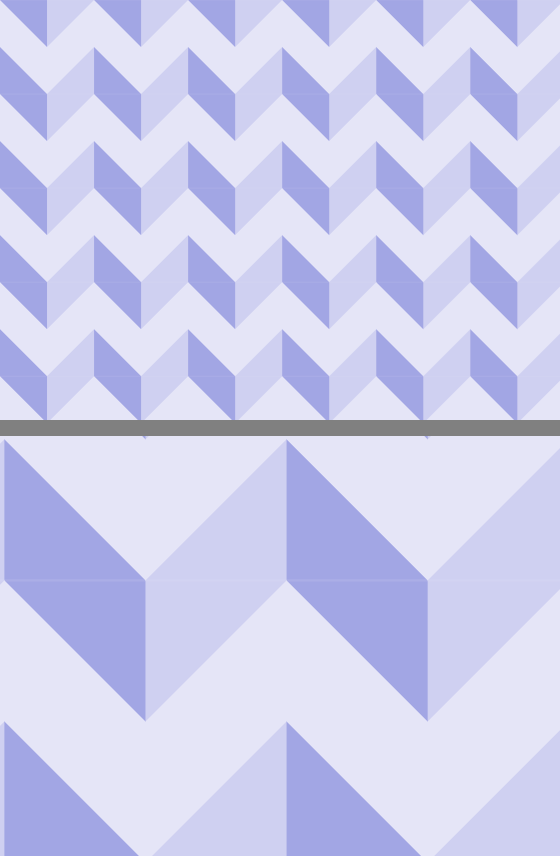
Top, the full canvas; bottom, a detail of the centre.
A Shadertoy shader for this pattern:

```glsl
// Folded-paper chevrons: pale zigzag stripes alternate with shaded ones whose
// falling slopes are periwinkle and rising slopes lilac. A triangle wave bends
// the stripes; signed distances give soft edges and a hairline fold.

const float TILE = 0.22396;          // repeat size, in canvas heights
const float BAND_HALF = 0.25;        // half the stripe height, in tiles
const float FOLD_WIDTH = 0.008;      // hairline width, in tiles
const float FOLD_STRENGTH = 0.13;    // how much the hairline lightens
const vec3 PALE = vec3(0.898, 0.898, 0.969);
const vec3 LILAC = vec3(0.812, 0.816, 0.945);
const vec3 PERIWINKLE = vec3(0.637, 0.651, 0.894);

// Antialiased coverage of a signed distance, negative inside.
float coverage(float dist, float pixel) {
    return clamp(0.5 - dist / pixel, 0.0, 1.0);
}

// Distance to the nearest half-integer, repeating every unit.
float triangleWave(float x) {
    return abs(fract(x) - 0.5);
}

void mainImage(out vec4 fragColor, in vec2 fragCoord) {
    // Tile coordinates, measured right and down from the top left corner
    vec2 p = vec2(fragCoord.x, iResolution.y - fragCoord.y) / (iResolution.y * TILE);
    float pixel = 1.0 / (iResolution.y * TILE);

    // Shaded zigzag stripe; its 45 degree edges shorten the vertical distance
    float zigzag = triangleWave(p.x);
    float stripe = (triangleWave(p.y + zigzag + 0.25) - BAND_HALF) * sqrt(0.5);

    // Left half of each tile falls into shadow, right half catches light
    float shadowSide = triangleWave(p.x + 0.25) - 0.25;
    vec3 shade = mix(LILAC, PERIWINKLE, coverage(shadowSide, pixel));

    // Faint horizontal fold where tiles meet
    float fold = triangleWave(p.y + 0.5) - 0.5 * FOLD_WIDTH;
    shade = mix(shade, PALE, FOLD_STRENGTH * coverage(fold, pixel));

    fragColor = vec4(mix(PALE, shade, coverage(stripe, pixel)), 1.0);
}
```
